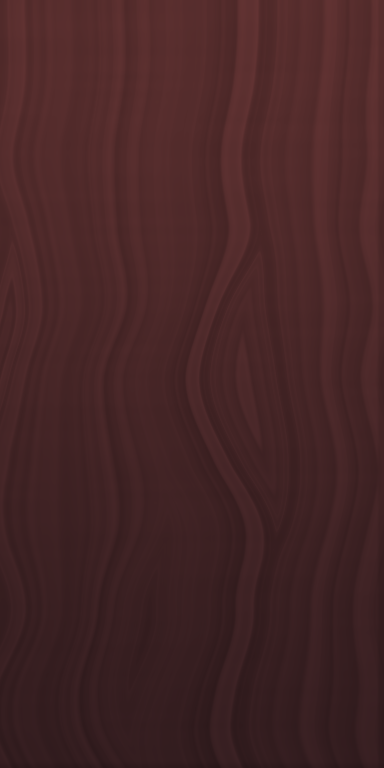
Give the GLSL for this texture, as a Shadertoy shader.

```glsl
// Dark reddish wood panel: wavy vertical grain flowing around pointed knots.
#define TOP_COLOR vec3(0.343, 0.178, 0.177)
#define BOTTOM_COLOR vec3(0.201, 0.113, 0.122)
#define BAND_COUNT 17.0
#define BAND_CONTRAST 0.13
#define FINE_CONTRAST 0.05
#define RIDGE_LIGHT 0.075
#define RIDGE_SHADOW 0.08
#define EDGE_SOFTNESS 0.16
#define SWAY 0.17
#define KNOT_FALLOFF 0.15
#define RING_DENSITY 1.9
#define STREAK_CONTRAST 0.022

float hash(vec2 p) {
    return fract(sin(dot(p, vec2(127.1, 311.7))) * 43758.5453);
}

float noise(vec2 p) {
    vec2 i = floor(p), f = fract(p);
    f = f * f * (3.0 - 2.0 * f);
    return mix(mix(hash(i), hash(i + vec2(1, 0)), f.x),
               mix(hash(i + vec2(0, 1)), hash(i + vec2(1, 1)), f.x), f.y);
}

// Pushes grain aside around a knot and folds it into closed rings inside.
// knot: centre.xy, half width, half height
float bendAroundKnot(float x, float y, vec4 knot) {
    float t = min(abs(y - knot.y) / knot.w, 1.0);
    float halfWidth = knot.z * pow(1.0 - t * t, 1.5);
    float dx = x - knot.x;
    float outside = sqrt(dx * dx + 0.00002) - halfWidth;
    if (outside < 0.0) return knot.x - outside * RING_DENSITY;
    return x - sign(dx) * halfWidth * exp(-outside / KNOT_FALLOFF);
}

// Coordinate across the grain; its level lines are the grain lines.
float grainCoord(vec2 p) {
    vec4 knots[3] = vec4[3](
        vec4(0.42, 0.36, 0.080, 0.42),
        vec4(0.69, 0.98, 0.100, 0.44),
        vec4(0.02, 1.12, 0.050, 0.30));
    float calmTop = 1.0 - 0.65 * smoothstep(1.3, 1.9, p.y);
    float sway = noise(vec2(p.x * 1.1, p.y * 3.3) + vec2(4.3, 9.6)) - 0.5;
    float wiggle = noise(vec2(p.x * 3.0, p.y * 5.0) + 17.0) - 0.5;
    float x = p.x + calmTop * (SWAY * sway + 0.055 * wiggle);
    for (int i = 0; i < 3; i++) x = bendAroundKnot(x, p.y, knots[i]);
    return x;
}

// Tone of one band: light and dark alternate, with random strength.
float cellTone(float i, float seed) {
    return 0.45 * (mod(i, 2.0) - 0.5) + 0.75 * (hash(vec2(i, seed)) - 0.5);
}

// Flat tones per band, blended softly at the borders.
float bandTone(float s, float seed) {
    float i = floor(s);
    float blend = smoothstep(1.0 - EDGE_SOFTNESS, 1.0, fract(s));
    return mix(cellTone(i, seed), cellTone(i + 1.0, seed), blend);
}

// Lit ridge with a shadow beside it on some band borders.
float ridge(float s) {
    float i = floor(s + 0.5);
    float d = s - i;
    float strength = mix(0.25, 1.0, hash(vec2(i, 8.0)));
    float side = hash(vec2(i, 5.0)) < 0.5 ? -1.0 : 1.0;
    float light = exp(-pow((d * side - 0.16) / 0.14, 2.0));
    float shadow = exp(-pow((d * side + 0.16) / 0.16, 2.0));
    return strength * (RIDGE_LIGHT * light - RIDGE_SHADOW * shadow);
}

void mainImage(out vec4 fragColor, in vec2 fragCoord) {
    vec2 p = fragCoord / iResolution.x;
    float height = fragCoord.y / iResolution.y;

    // Irregular band widths
    float g = grainCoord(p);
    float s = g * BAND_COUNT + 0.9 * noise(vec2(g * 8.0, 6.0));

    // Grain shading
    float shade = 1.0 + BAND_CONTRAST * bandTone(s, 3.0);
    shade += FINE_CONTRAST * bandTone(s * 1.9 + 0.4, 11.0);
    shade += ridge(s) * mix(1.0, 0.7, height);

    // Faint horizontal streaks
    shade += STREAK_CONTRAST * (noise(vec2(p.x * 3.0, p.y * 45.0)) - 0.5);

    // Thin dark rims at the right and bottom
    shade -= 0.10 * smoothstep(0.980, 0.990, p.x);
    shade -= 0.10 * (1.0 - smoothstep(0.0, 0.02, p.y));

    // Vertical fade, steeper at mid height
    float fade = mix(height, smoothstep(0.0, 0.96, height), 0.6);
    fragColor = vec4(mix(BOTTOM_COLOR, TOP_COLOR, fade) * shade, 1.0);
}
```
